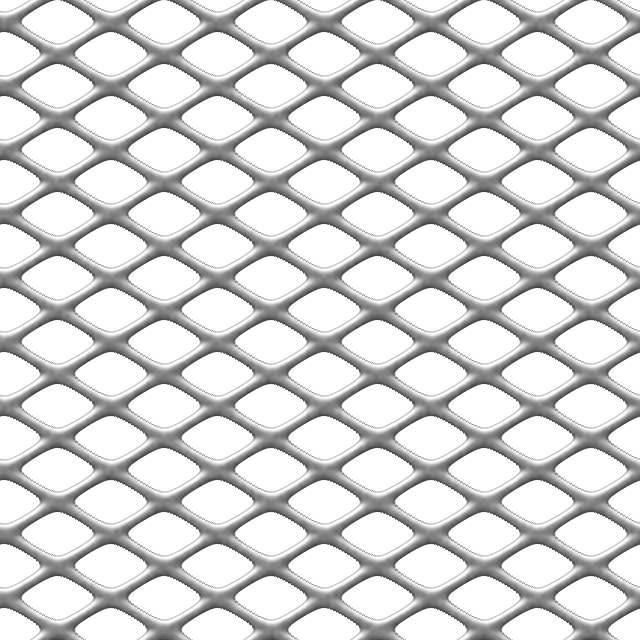
A Shadertoy shader for this pattern:

```glsl
// Expanded metal mesh: staggered rounded diamond openings in shaded steel strands.

const vec2 CELL = vec2(5.0 / 3.0, 1.0);   // 6 by 10 cells fill a 10 by 10 canvas

float hash(vec2 p) {
    vec3 q = fract(vec3(p.xyx) * 0.1031);
    q += dot(q, q.yzx + 33.33);
    return fract((q.x + q.y) * q.z);
}

// Value noise that wraps after a whole number of grid steps
float wrapNoise(vec2 p, float period) {
    vec2 i = floor(p), f = fract(p);
    f = f * f * (3.0 - 2.0 * f);
    vec2 a = mod(i, period), b = mod(i + 1.0, period);
    return mix(mix(hash(a), hash(vec2(b.x, a.y)), f.x),
               mix(hash(vec2(a.x, b.y)), hash(b), f.x), f.y);
}

// Distance outside the nearest opening in x, its gradient in yz, serrated distance in w
vec4 opening(vec2 pos) {
    vec2 p = (fract(pos / CELL) - 0.5) * CELL;
    vec2 facing = normalize(vec2(0.6, 1.0));
    vec2 rounded = sqrt(p * p + vec2(0.0190, 0.0075));
    float d = dot(rounded, facing) - 0.372;
    // Fine teeth on the edges of the falling strands
    float teeth = 0.006 * sin(p.x * 140.0) * smoothstep(0.0, 0.03, p.x * p.y);
    return vec4(d, facing * p / rounded, d + teeth);
}

void mainImage(out vec4 fragColor, in vec2 fragCoord) {
    vec2 uv = fragCoord / iResolution.xy;
    vec2 pos = uv * 10.0 - vec2(0.04, 0.16) * CELL;
    float pixel = 10.0 / iResolution.y;

    // Two interleaved rows of openings tilt the surface toward their edges
    vec2 tilt = vec2(0.0);
    float edge = 1.0, crest = 1.0;
    for (int i = 0; i < 2; i++) {
        vec4 o = opening(pos + 0.5 * float(i) * CELL);
        float d = max(o.x, 0.0);
        float slope = exp(-d * d / 0.0046);
        tilt -= o.yz * slope;
        crest *= slope;
        edge = min(edge, o.w);
    }

    // Light from above left: bright upper flanks, dark lower flanks, pale strand crests
    float facingLight = dot(tilt, vec2(-0.3, 0.95));
    float grain = wrapNoise(uv * 160.0, 160.0) - 0.5;
    float shade = 0.51 + facingLight * (facingLight > 0.0 ? 0.8 : 0.22);
    shade = clamp(shade + 1.6 * crest + 0.08 * grain, 0.0, 1.0);

    // Thin dark rim where the metal was cut, deepest on the falling strands
    float falling = smoothstep(-0.1, 0.4, tilt.x * tilt.y);
    shade *= mix(mix(0.68, 0.5, falling), 1.0, smoothstep(0.0, 0.026, edge));

    float metal = smoothstep(-0.6 * pixel, 0.6 * pixel, edge);
    fragColor = vec4(vec3(mix(1.0, shade, metal)), 1.0);
}
```
